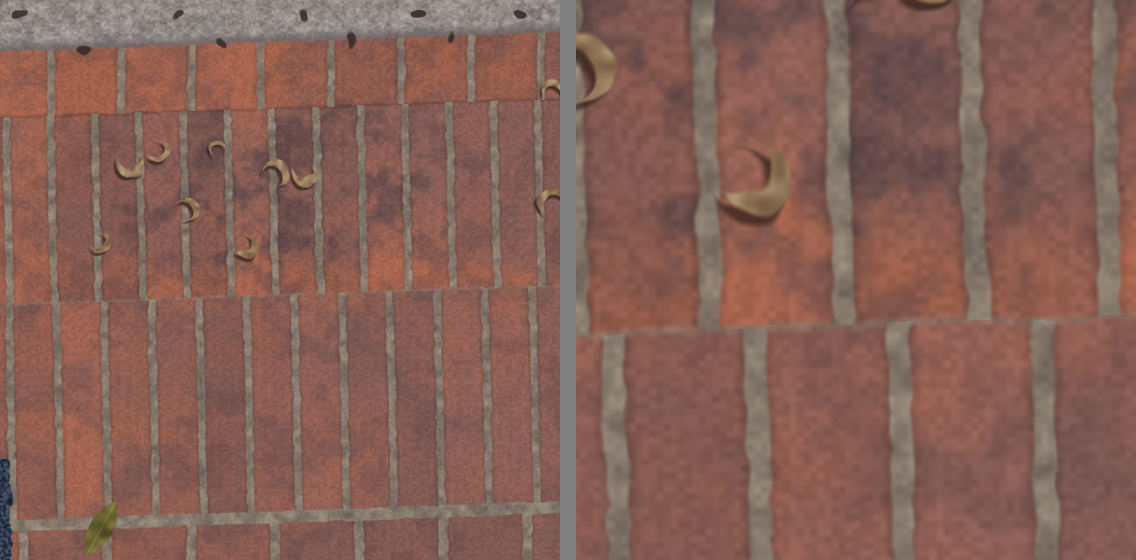
Left: the whole. Right: its middle third, enlarged.
This texture is drawn by a WebGL 1 fragment shader. Its source:

```glsl
precision highp float;
uniform vec2 u_resolution;

float hash(vec2 p) {
  return fract(sin(dot(p, vec2(127.1, 311.7))) * 43758.5453);
}

float noise(vec2 p) {
  vec2 i = floor(p), f = fract(p);
  f = f * f * (3.0 - 2.0 * f);
  return mix(mix(hash(i), hash(i + vec2(1, 0)), f.x),
             mix(hash(i + vec2(0, 1)), hash(i + vec2(1, 1)), f.x), f.y);
}

float fbm(vec2 p) {
  return 0.5 * noise(p) + 0.3 * noise(p * 2.1 + 7.3) + 0.2 * noise(p * 4.3 + 3.1);
}

float fill(float d, float soft) {
  return 1.0 - smoothstep(-soft, soft, d);
}

vec2 rotate(vec2 p, float a) {
  return vec2(cos(a) * p.x - sin(a) * p.y, sin(a) * p.x + cos(a) * p.y);
}

// Curled leaf: one disc with an offset disc cut away
float crescent(vec2 p, float r) {
  return max(length(p) - r, 0.85 * r - length(p - vec2(0.0, 0.5 * r)));
}

void main() {
  vec2 p = gl_FragCoord.xy / u_resolution;
  p.y = 1.0 - p.y;
  float soft = max(0.0018, 0.75 / min(u_resolution.x, u_resolution.y));
  float v = p.y + 0.034 * p.x + 0.003 * (noise(p * 40.0) - 0.5);
  float grain = noise(p * 240.0) - 0.5;
  float patches = fbm(p * 13.0);

  // Each course: pitch, first joint, half joint width, lean
  float course = step(0.21, v) + step(0.544, v) + step(0.94, v);
  vec4 layout = vec4(0.125, 0.0915, 0.0068, 0.0);
  float top = 0.092;
  if (course > 2.5) { layout = vec4(0.15, 0.191, 0.0085, 0.02); top = 0.94; }
  else if (course > 1.5) { layout = vec4(0.085, 0.0156, 0.0066, 0.022); top = 0.544; }
  else if (course > 0.5) { layout = vec4(0.0791, 0.0104, 0.0066, 0.024); top = 0.21; }

  float wobble = 0.003 * (noise(vec2(p.x * 12.0, p.y * 65.0)) - 0.5);
  float along = (p.x - layout.y - layout.w * (v - top) + wobble) / layout.x;
  float joint = abs(fract(along + 0.5) - 0.5) * layout.x;
  joint -= layout.z + 0.003 * (noise(p * 90.0) - 0.5);
  float bed = min(abs(v - 0.544) - 0.0025, abs(v - 0.94) - 0.0105);
  float brickHash = hash(vec2(floor(along), course + 4.0));

  // Fired clay, warmer at the left and in the top course, sooty in the second
  float warm = 0.5 - 0.6 * p.x + 1.1 * (patches - 0.5) + 0.45 * (brickHash - 0.5);
  if (course < 0.5) warm += 0.75;
  if (course == 1.0) warm += 0.6 * smoothstep(0.44, 0.53, v);
  vec3 brick = mix(vec3(0.52, 0.36, 0.335), vec3(0.64, 0.385, 0.3), clamp(warm, 0.0, 1.0));
  float sootArea = 0.35 + 0.5 * fill(length((p - vec2(0.52, 0.34)) * vec2(1.0, 1.9)) - 0.28, 0.12);
  float soot = smoothstep(0.42, 0.75, fbm(p * 21.0 + 5.0)) * sootArea;
  brick = mix(brick, vec3(0.37, 0.28, 0.285), soot);
  brick *= 0.96 + 0.08 * brickHash + 0.16 * grain;
  brick *= 1.0 - 0.13 * fill(joint - 0.003, 0.004);
  brick *= 1.0 - 0.16 * fill(abs(v - 0.21) - 0.002, 0.003);

  // Mortar
  vec3 mortar = mix(vec3(0.44, 0.4, 0.365), vec3(0.6, 0.56, 0.5), noise(p * 75.0));
  mortar *= 1.0 + 0.16 * grain;
  vec3 color = mix(brick, mortar, 0.9 * fill(joint, soft));
  float bedCover = v < 0.7 ? 0.4 : 0.95;
  color = mix(color, mortar, bedCover * fill(bed, soft));

  // Concrete kerb with a shaded lower lip
  vec3 concrete = vec3(0.57, 0.545, 0.53) * (0.78 + 0.44 * fbm(p * vec2(75.0, 95.0)));
  concrete += 0.12 * grain;
  concrete = mix(concrete, vec3(0.41, 0.36, 0.37), 0.7 * smoothstep(0.07, 0.09, v));
  color = mix(color, concrete, fill(v - 0.092, soft * 1.5));

  // Dark crumbs on the kerb and at its lip
  for (int i = 0; i < 9; i++) {
    float k = float(i);
    vec2 spot = vec2((k + 0.2 + 0.7 * hash(vec2(k, 2.0))) / 9.0, 0.0);
    spot.y = mod(k, 2.0) < 0.5 ? 0.025 : 0.094 - 0.034 * spot.x;
    vec2 q = rotate(p - spot, 6.28 * hash(vec2(k, 9.0)));
    float d = length(q * vec2(1.0, 1.7)) - 0.006 - 0.011 * noise(p * 80.0 + k);
    color = mix(color, vec3(0.2, 0.15, 0.15), 0.85 * fill(d, 0.003));
  }

  // Curled dry leaves with shadows
  for (int i = 0; i < 10; i++) {
    float k = float(i);
    vec2 spot = vec2(0.18 + 0.052 * k, 0.26 + 0.2 * hash(vec2(k, 5.0)));
    if (i > 7) spot = vec2(0.985, 0.16 + 0.2 * (k - 8.0));
    float r = 0.013 + 0.013 * hash(vec2(k, 6.0));
    float turn = 6.28 * hash(vec2(k, 8.0));
    vec2 q = p - spot + 0.007 * (noise(p * 60.0) - 0.5);
    float shade = crescent(rotate(q - vec2(-0.004, 0.006), turn), r);
    color = mix(color, vec3(0.22, 0.14, 0.12), 0.8 * fill(shade, 0.003));
    vec3 leaf = mix(vec3(0.45, 0.34, 0.24), vec3(0.72, 0.62, 0.48), noise(p * 110.0));
    color = mix(color, leaf, fill(crescent(rotate(q, turn), r), soft));
  }

  // Green leaf and the dark blue edge at the lower left
  vec2 blade = rotate(p - vec2(0.18, 0.945), -0.5);
  float bladeEdge = abs(blade.x) - 0.021 * (1.0 - pow(blade.y / 0.057, 2.0));
  vec3 green = mix(vec3(0.3, 0.28, 0.12), vec3(0.52, 0.48, 0.25), noise(p * 65.0));
  green += 0.09 * fill(abs(blade.x) - 0.001, soft);
  color = mix(color, green, fill(max(bladeEdge, abs(blade.y) - 0.057), soft));
  float cloth = max(p.x - 0.014 - 0.01 * noise(p * 100.0), 0.82 - p.y);
  color = mix(color, vec3(0.19, 0.23, 0.31) + 0.25 * grain, fill(cloth, soft));

  gl_FragColor = vec4(clamp(color, 0.0, 1.0), 1.0);
}
```
